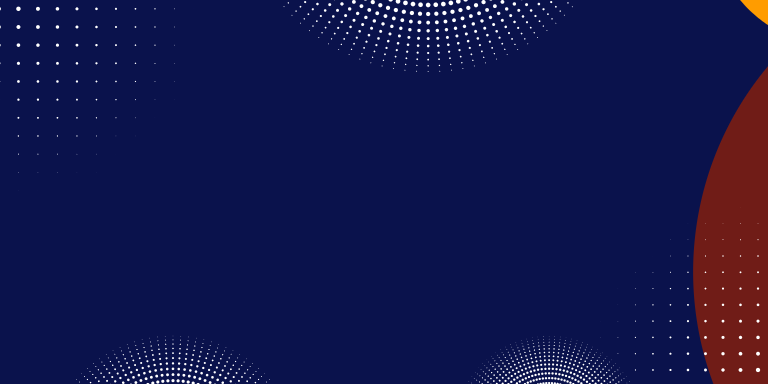
A WebGL 1 fragment shader for this background:

```glsl
precision highp float;

uniform vec2 u_resolution;

const vec3 NAVY = vec3(0.04, 0.07, 0.30);
const vec3 MAROON = vec3(0.44, 0.11, 0.09);
const vec3 ORANGE = vec3(1.0, 0.61, 0.0);

// Antialiased disc; dots smaller than a pixel fade out
float disc(float dist, float radius) {
    float pixel = 1.0 / u_resolution.y;
    float fade = clamp(2.0 * radius / pixel, 0.0, 1.0);
    return fade * clamp((radius - dist) / pixel + 0.5, 0.0, 1.0);
}

// Square lattice whose dots shrink away from the origin
float dotGrid(vec2 p, vec2 origin, vec2 cell, float reach, float size) {
    vec2 q = p - origin;
    vec2 node = floor(q / cell + 0.5) * cell;
    float radius = size * max(1.0 - length(node) / reach, 0.0);
    return disc(length(q - node), radius);
}

// Concentric rings of dots, closer together and smaller outwards
float dotRings(vec2 p, vec2 center, float scale) {
    vec2 q = (p - center) / scale;
    float r = length(q);
    float ring = 23.0 - sqrt(max(529.0 - (r - 0.328) / 0.000521, 0.0));
    ring = floor(ring + 0.5);
    float ringRadius = 0.328 + 0.000521 * ring * (46.0 - ring);

    float angleStep = 6.2831853 / 104.0;
    float angle = atan(q.x, q.y);
    float nearest = floor(angle / angleStep + 0.5) * angleStep;
    vec2 dot0 = ringRadius * vec2(sin(nearest), cos(nearest));

    float radius = 0.006 * (1.0 - max(ring, 0.0) / 11.0);
    return step(ring, 9.5) * disc(length(q - dot0) * scale, radius * scale);
}

void main() {
    vec2 p = gl_FragCoord.xy / u_resolution.y;

    // Large discs at the right edge
    vec3 color = NAVY;
    color = mix(color, MAROON, disc(distance(p, vec2(2.638, 0.292)), 0.833));
    color = mix(color, ORANGE, disc(distance(p, vec2(2.19, 1.219)), 0.342));

    // Corner lattices
    float dots = dotGrid(p, vec2(0.048, 0.977), vec2(0.0508, 0.0473), 0.48, 0.0057);
    dots = max(dots, dotGrid(p, vec2(1.974, 0.0365), vec2(0.0456, 0.0424), 0.44, 0.0055));

    // Halftone domes along the top and bottom
    dots = max(dots, dotRings(p, vec2(1.115, 1.315), 1.0));
    dots = max(dots, dotRings(p, vec2(0.4505, -0.211), 0.67));
    dots = max(dots, dotRings(p, vec2(1.43, -0.12), 0.487));

    gl_FragColor = vec4(mix(color, vec3(1.0), dots), 1.0);
}
```
